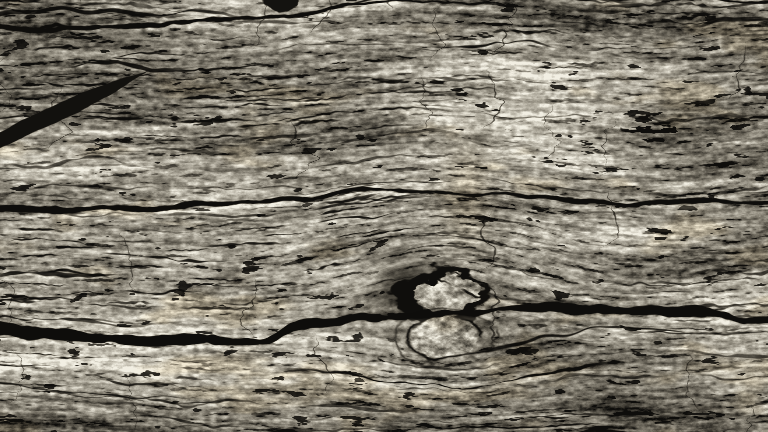
Give the GLSL for this texture, as a WebGL 1 fragment shader.

```glsl
precision highp float;
uniform vec2 u_resolution;

float hash(vec2 p) {
  vec3 a = fract(p.xyx * vec3(0.1031, 0.1030, 0.0973));
  a += dot(a, a.yzx + 33.33);
  return fract((a.x + a.y) * a.z);
}

float noise(vec2 p) {
  vec2 i = floor(p), f = fract(p);
  f = f * f * (3.0 - 2.0 * f);
  return mix(mix(hash(i), hash(i + vec2(1, 0)), f.x),
             mix(hash(i + vec2(0, 1)), hash(i + 1.0), f.x), f.y);
}

float fbm(vec2 p) {
  float sum = 0.0, amp = 0.533;
  for (int i = 0; i < 4; i++) {
    sum += amp * noise(p);
    p = p * 2.03 + 17.3;
    amp *= 0.5;
  }
  return sum;
}

float blob(vec2 p, vec2 centre, vec2 radius) {
  vec2 d = (p - centre) / radius;
  return exp(-dot(d, d));
}

float ellipse(vec2 p, vec2 centre, vec2 radius) {
  return length((p - centre) / radius) - 1.0;
}

// Dark split with a sunlit lip just below it
float split(float tone, float d, float width, float soft) {
  tone += 0.14 * exp(-pow((d + width + 0.007) / 0.006, 2.0));
  return mix(0.04, tone, smoothstep(width - soft, width + soft, abs(d)));
}

// Tapered thin cracks in rows: x is shadow, y is the lit edge below
vec2 cracks(vec2 q, float rows, float rate, float share, float width, float soft) {
  float v = q.y * rows + 0.8 * noise(vec2(q.x * 1.7, rows));
  float row = floor(v);
  float u = q.x * rate + 9.0 * hash(vec2(row, rows));
  float f = fract(u);
  float id = hash(vec2(floor(u), row + rows * 3.0));
  float wander = 0.4 * (noise(vec2(u * 3.0, row)) - 0.5) + 0.12 * (noise(vec2(u * 14.0, row)) - 0.5);
  float d = (fract(v) - 0.5 - wander) / rows;
  float ends = smoothstep(0.0, 0.2, f) * smoothstep(0.0, 0.3, 1.0 - f);
  float w = width * (1.5 * noise(vec2(u * 9.0, row + 5.0)) + 0.2) * (0.5 + id / share) * ends;
  float on = step(id, share) * ends;
  float shadow = 1.0 - smoothstep(w - soft, w + soft, abs(d));
  return on * vec2(shadow, exp(-pow((d + w + 0.004) / 0.004, 2.0)));
}

void main() {
  vec2 p = gl_FragCoord.xy / u_resolution.y;
  float soft = max(0.0018, 0.5 / u_resolution.y);
  float rough = fbm(p * vec2(18.0, 30.0)) - 0.5;

  // Grain bends around the knot
  vec2 knot = vec2(1.03, 0.27);
  vec2 q = p;
  q.y -= 0.6 * (p.y - knot.y) * blob(p, knot, vec2(0.24, 0.19));
  q.y += 0.04 * (noise(p * vec2(2.0, 1.5)) - 0.5);
  q.y += 0.012 * (fbm(p * vec2(7.0, 20.0)) - 0.5);

  // Weathered surface lit from above, with sharp flake shadows
  vec2 ridge = vec2(13.0, 60.0);
  float slope = fbm(q * ridge) - fbm((q + vec2(0.0, 0.005)) * ridge);
  float grit = fbm(p * vec2(75.0, 115.0)) - 0.5;
  float tone = 0.565 + 0.65 * slope + 0.55 * grit;
  tone -= 0.25 * smoothstep(0.12, 0.18, -slope);
  tone += 0.75 * (fbm(q * vec2(1.6, 6.0)) - 0.5);
  tone += 0.4 * (fbm(q * vec2(2.5, 24.0)) - 0.5);
  tone += 0.45 * (fbm(q * vec2(9.0, 120.0)) - 0.5);
  tone -= 0.05 * smoothstep(0.55, 0.95, p.y);

  // Broken cracks along the grain, from long to short, gathered in zones
  float zone = smoothstep(0.3, 0.7, noise(q * vec2(2.5, 8.0) + 4.0));
  for (int i = 0; i < 5; i++) {
    float k = float(i);
    float share = 0.36 - 0.02 * k;
    vec2 c = cracks(q + k * 0.37, 9.0 + 9.0 * k, 1.2 + 1.6 * k, share, 0.0025 - 0.0002 * k, soft);
    c *= mix(mix(1.0, 0.15, min(k * 0.4, 1.0)), 1.0, zone);
    tone = (tone + 0.08 * c.y) * (1.0 - 0.85 * c.x);
  }

  // Faint cracks across the grain, then pits
  vec2 bent = p.yx + vec2(0.0, 0.03 * rough);
  tone *= 1.0 - 0.6 * cracks(bent, 7.0, 6.0, 0.25, 0.0012, soft).x;
  float decay = blob(p, vec2(1.54, 0.68), vec2(0.09, 0.05))
    + 0.7 * blob(p, vec2(1.47, 0.49), vec2(0.1, 0.025))
    + blob(p, vec2(1.44, 0.05), vec2(0.05, 0.06))
    + 0.6 * blob(p, vec2(1.1, 0.7), vec2(0.03, 0.15));
  float pit = smoothstep(0.73, 0.77, fbm(q * vec2(17.0, 55.0)) + 0.18 * decay);
  tone *= 1.0 - 0.8 * pit;
  tone -= 0.12 * decay;

  // Shaded hollow with two pale knot pieces
  tone *= 1.0 - 0.65 * blob(p, vec2(0.94, 0.34), vec2(0.07, 0.06));
  float hollow = ellipse(p, vec2(1.02, 0.315), vec2(0.105, 0.068)) + 0.9 * rough;
  tone = mix(0.06, tone, smoothstep(-0.05, 0.06, hollow));
  float upper = ellipse(p, vec2(1.035, 0.32), vec2(0.07, 0.04)) + 1.6 * rough;
  float lower = ellipse(p, vec2(1.028, 0.217), vec2(0.08, 0.046)) + 0.5 * rough;
  float chips = 0.66 + 0.9 * grit + 0.7 * rough;
  float chip_crack = cracks(p + vec2(0.0, 0.35 * p.x), 30.0, 8.0, 0.5, 0.003, soft).x;
  chips *= 1.0 - 0.85 * chip_crack * step(0.27, p.y);
  tone = mix(chips, tone, smoothstep(-0.05, 0.05, min(upper, lower)));
  float rim = exp(-pow((lower - 0.06) / 0.06, 2.0)) + 0.6 * exp(-pow((lower - 0.45) / 0.05, 2.0));
  tone *= 1.0 - 0.85 * min(rim, 1.0) * smoothstep(0.3, 0.5, noise(p * 20.0));

  // Long splits across the plank
  float x = p.x;
  float y = p.y + 0.016 * (noise(vec2(x * 11.0, 3.0)) - 0.5) + 0.014 * rough;
  float vary = 0.6 * noise(vec2(x * 7.0, 9.0)) + 0.4 * noise(vec2(x * 40.0, 2.0));
  float middle = 0.517 + 0.04 * smoothstep(0.3, 0.9, x)
    - 0.034 * smoothstep(1.0, 1.5, x) + 0.014 * smoothstep(1.5, 1.78, x);
  float main_split = 0.236 - 0.026 * smoothstep(0.0, 0.35, x) + 0.048 * smoothstep(0.6, 0.72, x)
    + 0.024 * smoothstep(0.85, 1.1, x) - 0.018 * smoothstep(1.35, 1.78, x);
  float top = 0.935 + 0.065 * smoothstep(0.2, 1.1, x);
  float low = 0.15 - 0.04 * smoothstep(0.7, 0.92, x) + 0.045 * smoothstep(1.1, 1.45, x);
  tone = split(tone, y - middle, 0.002 + 0.007 * vary, soft);
  tone = split(tone, y - main_split, 0.004 + 0.014 * vary, soft);
  tone = split(tone, y - top, 0.001 + 0.007 * vary, soft);
  float low_span = smoothstep(0.6, 0.8, x) * (1.0 - smoothstep(1.35, 1.5, x));
  tone = mix(tone, split(tone, y - low, 0.006 * vary, soft), low_span);

  // Slanted gouge and notch at the top edge
  float gouge = abs(p.y - 0.676 - 0.467 * x + 0.008 * rough);
  float taper = 0.021 * (1.0 - smoothstep(0.2, 0.37, x)) - 0.001;
  tone = mix(0.07, tone, smoothstep(taper - soft, taper + soft, gouge));
  float notch = ellipse(p, vec2(0.65, 1.0), vec2(0.035, 0.035)) + rough;
  tone = mix(0.08, tone, smoothstep(-0.08, 0.08, notch));

  // Warm grey with brown stains
  tone = clamp(tone, 0.055, 0.95);
  vec3 wood = tone * vec3(1.0, 0.93 + 0.06 * tone, 0.78 + 0.165 * tone);
  float stain = blob(p, vec2(1.08, 0.55), vec2(0.05, 0.1));
  stain += smoothstep(0.58, 0.75, fbm(p * vec2(5.0, 14.0) + 40.0));
  gl_FragColor = vec4(wood * mix(vec3(1.0), vec3(1.0, 0.96, 0.88), min(stain, 1.0) * 0.6), 1.0);
}
```
